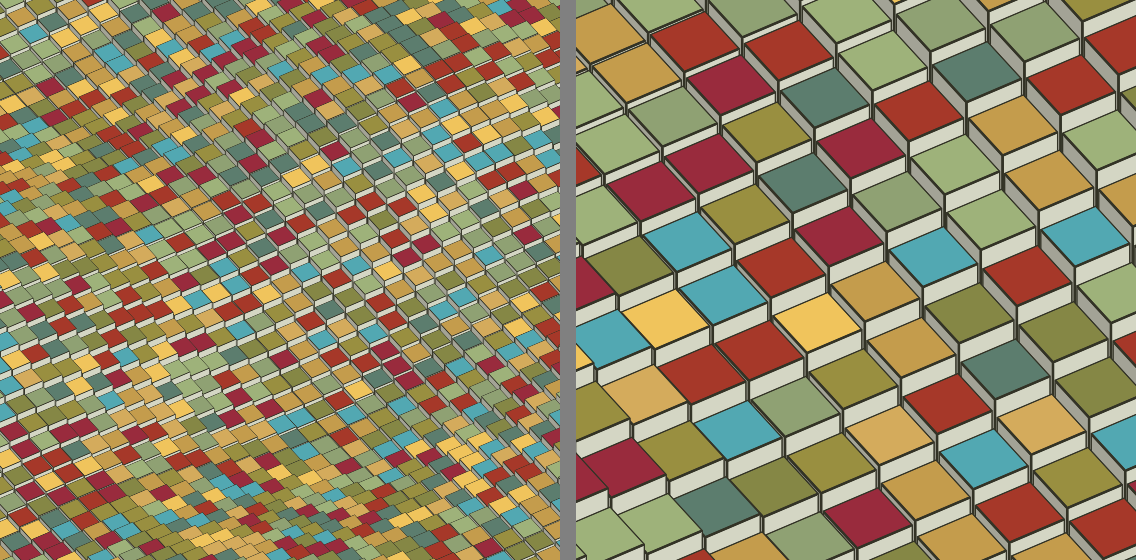
Left, the full canvas; right, a detail of the centre.
Reproduce this pattern procedurally as a Shadertoy shader.

```glsl
const float TAU = 6.2831853;

// Screen steps between neighbouring columns, in canvas heights
const vec2 STEP_U = vec2(0.0345, 0.0147);
const vec2 STEP_V = vec2(0.0215, -0.0234);
const float HALF_SIZE = 0.48;
const float LINE_WIDTH = 0.0008;

const vec3 INK = vec3(0.20, 0.20, 0.15);
const vec3 FRONT_FACE = vec3(0.83, 0.84, 0.77);
const vec3 LEFT_FACE = vec3(0.64, 0.64, 0.59);

float hash(vec2 p) {
    vec3 q = fract(p.xyx * vec3(0.1031, 0.1030, 0.0973));
    q += dot(q, q.yzx + 33.33);
    return fract((q.x + q.y) * q.z);
}

vec3 tileColor(float pick) {
    vec3 palette[11] = vec3[11](
        vec3(0.60, 0.56, 0.25), vec3(0.52, 0.53, 0.27),
        vec3(0.62, 0.70, 0.48), vec3(0.56, 0.63, 0.45),
        vec3(0.83, 0.67, 0.36), vec3(0.77, 0.61, 0.30),
        vec3(0.94, 0.77, 0.36), vec3(0.32, 0.66, 0.70),
        vec3(0.36, 0.49, 0.43), vec3(0.65, 0.22, 0.16),
        vec3(0.60, 0.17, 0.24));
    return palette[int(min(pick * 11.0, 10.0))];
}

// Rolling terrain: one wave along each lattice axis
float terrain(vec2 cell) {
    float alongU = 0.039 * sin(TAU * (cell.x - 4.2) / 26.0);
    float alongV = 0.042 * cos(TAU * (cell.y + 5.5) / 26.0);
    return alongU + alongV + 0.0165;
}

float above(float d, float pixel) {
    return smoothstep(-0.5 * pixel, 0.5 * pixel, d);
}

// Colour and coverage of a column whose top is centred on the origin
vec4 column(vec2 q, mat2 toCell, vec3 topColor, float pixel) {
    float area = abs(STEP_U.x * STEP_V.y - STEP_U.y * STEP_V.x);
    vec2 span = area / vec2(length(STEP_V), length(STEP_U));
    vec2 local = toCell * q;

    // Silhouette: two back edges and the vertical sides
    vec2 back = (HALF_SIZE + vec2(-local.x, local.y)) * span;
    float side = HALF_SIZE * (STEP_U.x + STEP_V.x) - abs(q.x);
    float inside = min(min(back.x, back.y), side);

    // Top face, bounded by its left and front edges
    vec2 near = (HALF_SIZE + vec2(local.x, -local.y)) * span;
    float top = min(near.x, near.y);
    float corner = q.x - HALF_SIZE * (STEP_V.x - STEP_U.x);

    vec3 face = mix(LEFT_FACE, FRONT_FACE, above(corner, pixel));
    vec3 color = mix(face, topColor, above(top, pixel));

    // Dark outlines
    float edge = min(inside, abs(top));
    if (top < 0.0) edge = min(edge, abs(corner));
    color = mix(INK, color, above(edge - LINE_WIDTH, pixel));
    return vec4(color, above(inside, pixel));
}

void mainImage(out vec4 fragColor, in vec2 fragCoord) {
    float pixel = 1.0 / iResolution.y;
    vec2 p = (fragCoord - 0.5 * iResolution.xy) * pixel;
    p.x -= 0.0115;

    mat2 toScreen = mat2(STEP_U, STEP_V);
    mat2 toCell = inverse(toScreen);
    vec2 base = floor(toCell * p + 0.5);
    vec3 color = INK;

    // Paint nearby columns from back to front
    for (int i = 3; i >= -3; i--) {
        for (int j = -4; j <= 4; j++) {
            vec2 cell = base + vec2(i, j);
            vec2 center = toScreen * cell + vec2(0.0, terrain(cell));
            vec3 tint = tileColor(hash(cell + 71.0));
            vec4 layer = column(p - center, toCell, tint, pixel);
            color = mix(color, layer.rgb, layer.a);
        }
    }
    fragColor = vec4(color, 1.0);
}
```
